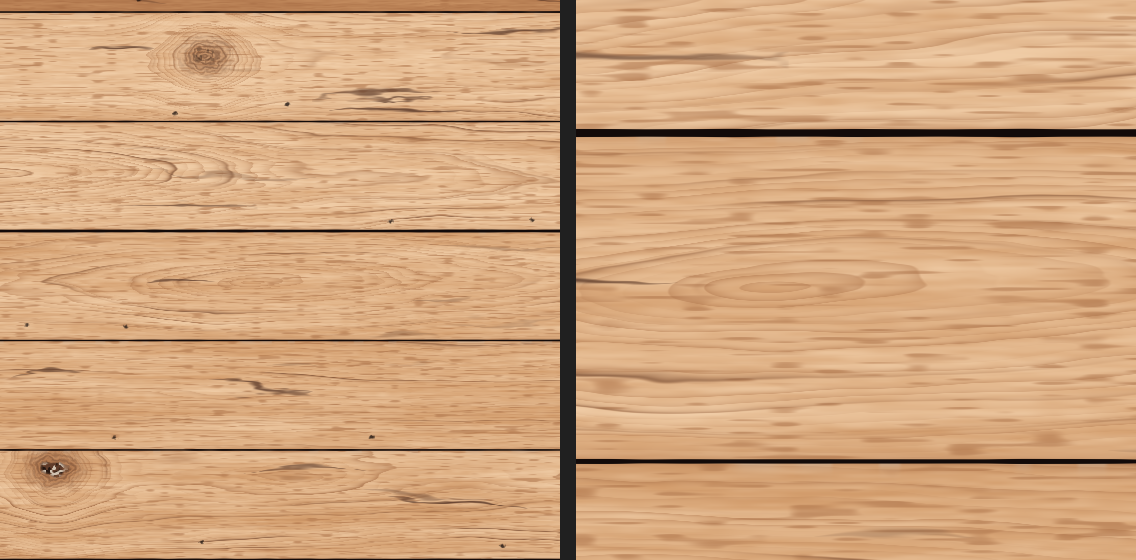
Left: the whole. Right: its middle third, enlarged.
This texture is drawn by a Shadertoy shader. Its source:

```glsl
#define PITCH 0.1955
#define SEAM_BASE 0.001
#define RINGS 12.0
#define FINE_RINGS 41.0
#define STREAKS 5
#define SPECKS 2
#define PALE vec3(0.94, 0.80, 0.65)
#define TAN vec3(0.83, 0.62, 0.43)
#define BROWN vec3(0.66, 0.43, 0.27)
#define UMBER vec3(0.33, 0.20, 0.14)
#define GAP vec3(0.07, 0.04, 0.035)
#define ASH vec3(0.82, 0.76, 0.69)

float hash(vec2 p) {
    vec3 q = fract(p.xyx * vec3(0.1031, 0.1030, 0.0973));
    q += dot(q, q.yzx + 33.33);
    return fract((q.x + q.y) * q.z);
}

float noise(vec2 p) {
    vec2 i = floor(p), f = fract(p);
    f = f * f * (3.0 - 2.0 * f);
    return mix(mix(hash(i), hash(i + vec2(1, 0)), f.x),
               mix(hash(i + vec2(0, 1)), hash(i + vec2(1, 1)), f.x), f.y);
}

float fbm(vec2 p) {
    float sum = 0.0, amp = 0.533;
    for (int i = 0; i < 4; i++) {
        sum += amp * noise(p);
        p = p * 2.03 + 17.7;
        amp *= 0.5;
    }
    return sum;
}

// Growth lines: slow darkening followed by a quick return to pale
float growthLine(float h, float sharpness, float id) {
    float f = fract(h);
    float strength = hash(vec2(floor(h) + 40.0, id + 5.0));
    return pow(f, sharpness) * (1.0 - smoothstep(0.92, 1.0, f)) * strength;
}

void mainImage(out vec4 fragColor, in vec2 fragCoord) {
    vec2 uv = fragCoord / iResolution.xy;
    float px = 1.0 / iResolution.y;
    float row = (uv.y - SEAM_BASE) / PITCH;
    float id = floor(row), v = fract(row);
    vec2 p = vec2(uv.x, v) + (id + 2.0) * vec2(7.3, 13.1);

    // Heart of the grain: knot, long arch or straight board
    float knotty = step(mod(id + 4.0, 4.0), 0.5) * step(0.0, id);
    float arched = step(abs(id - 2.5), 0.6);
    vec2 heart = mix(vec2(0.5, -0.3), vec2(0.45 - 0.45 * (id - 2.0), 0.53), arched);
    heart = mix(heart, vec2(0.097 + 0.0675 * id, 0.83 - 0.058 * id), knotty);
    vec2 d = vec2(uv.x, v) - heart;
    float bend = (0.55 * arched + 0.4 * knotty) * tanh(d.x * mix(1.6, 12.0, knotty));
    float warp = fbm(p * vec2(1.8, 2.0)) - 0.5;
    float ripple = fbm(p * vec2(7.0, 9.0)) - 0.5;
    float h = length(vec2(bend, d.y)) + 0.26 * warp + 0.04 * ripple;

    // Board tone, stains, long fibres and short pores
    float tone = 0.45 + 0.24 * smoothstep(2.0, 3.0, id) - 1.4 * step(4.5, id);
    tone += 0.55 * (fbm(p * vec2(2.5, 6.0) + 3.0) - 0.5);
    tone += 0.55 * (fbm(p * vec2(5.0, 22.0) + 31.0) - 0.5);
    tone += 0.34 * (noise(p * vec2(14.0, 55.0)) - 0.5);
    tone += 0.24 * (noise(p * vec2(60.0, 90.0) + 9.0) - 0.5);
    tone += 0.35 * (noise(vec2(h * 14.0, id * 3.7)) - 0.5);
    vec3 col = mix(TAN, PALE, clamp(tone, 0.0, 1.0));
    col = mix(col, BROWN, clamp(-tone * 0.9, 0.0, 0.9));
    float pores = smoothstep(0.68, 0.95, noise(p * vec2(38.0, 80.0) + 50.0));
    col = mix(col, BROWN, 0.5 * pores);

    // Rings, fading in and out along the board
    float patchy = smoothstep(0.3, 0.75, noise(p * vec2(4.0, 6.0) + 21.0));
    float bold = growthLine(h * RINGS, 9.0, id) * (0.2 + 0.8 * patchy);
    float fine = growthLine(h * FINE_RINGS, 2.5, id + 9.0);
    float lowGrain = step(abs(id - 2.0), 0.1) * (1.0 - smoothstep(0.15, 0.4, v));
    bold = min(bold * (1.5 + lowGrain), 1.0);
    col = mix(col, BROWN, clamp(0.5 * fine + 0.75 * bold, 0.0, 1.0));
    col = mix(col, UMBER, 0.75 * bold * bold);

    // Tapered mineral streaks that follow the grain
    for (int i = 0; i < STREAKS; i++) {
        vec2 seed = vec2(float(i) * 3.1 + 1.0, id * 5.7 + 20.0);
        vec2 c = vec2(hash(seed), 0.06 + 0.86 * hash(seed + 11.0));
        float s = (uv.x - c.x) / (0.04 + 0.11 * hash(seed + 23.0));
        float taper = max(1.0 - s * s, 0.0);
        float dy = abs(v - c.y + 0.3 * warp + 0.22 * ripple);
        float width = 0.045 * taper * noise(p * vec2(22.0, 9.0) + seed);
        float streak = 1.0 - smoothstep(0.1 * width, width + 0.004, dy);
        col = mix(col, UMBER, 0.85 * streak * sqrt(taper) * hash(seed + 31.0));
    }

    // Knot halo, rings, core and pale splinters
    vec2 k = vec2(d.x, d.y * PITCH);
    float e = length(k * vec2(0.7, 1.0)) + 0.018 * (fbm(k * 60.0 + id) - 0.5);
    float cracked = 1.0 - step(0.5, id);
    float halo = knotty * (1.0 - smoothstep(0.008, 0.05, e));
    col = mix(col, BROWN, halo * mix(0.5, 0.85, cracked));
    float knotRing = 0.5 + 0.5 * sin(e * 850.0 + 5.0 * noise(k * 90.0));
    col = mix(col, UMBER, 0.45 * halo * knotRing);
    float core = knotty * (1.0 - smoothstep(0.008, 0.018, e));
    float pits = smoothstep(0.4, 0.7, noise(k * vec2(230.0, 170.0) + 8.0));
    col = mix(col, mix(UMBER, GAP, pits), core * mix(0.35 * pits, 0.85, cracked));
    float splinter = smoothstep(0.5, 0.65, noise(k * vec2(180.0, 220.0) + 40.0));
    col = mix(col, ASH, core * cracked * splinter);

    // Small holes near the lower edge of each board
    for (int i = 0; i < SPECKS; i++) {
        vec2 seed = vec2(float(i) * 4.3 + 2.0, id * 3.9 + 60.0);
        vec2 c = vec2(hash(seed), 0.05 + 0.12 * hash(seed + 7.0));
        float edge = length((vec2(uv.x, v) - c) * vec2(0.7, PITCH));
        edge += 0.003 * (noise(uv * 350.0) - 0.5);
        col = mix(col, GAP, 0.75 * (1.0 - smoothstep(0.001, 0.001 + 2.0 * px, edge)));
    }

    // Worn edges, pale chips and dark seams
    float seamId = floor(row + 0.5);
    float seamDist = abs(row - seamId) * PITCH;
    col = mix(col, BROWN, 0.5 * exp(-seamDist * 300.0));
    float chip = smoothstep(0.62, 0.8, noise(vec2(uv.x * 50.0, seamId * 8.0)));
    col = mix(col, ASH, 0.6 * chip * step(0.5, v) * exp(-seamDist * 330.0));
    float seamWidth = 0.001 + 0.001 * step(abs(seamId - 3.0), 0.1);
    seamWidth += 0.0005 * noise(vec2(uv.x * 40.0, seamId * 6.0));
    float seam = 1.0 - smoothstep(seamWidth - 0.5 * px, seamWidth + 0.7 * px, seamDist);
    fragColor = vec4(mix(col, GAP, seam), 1.0);
}
```
